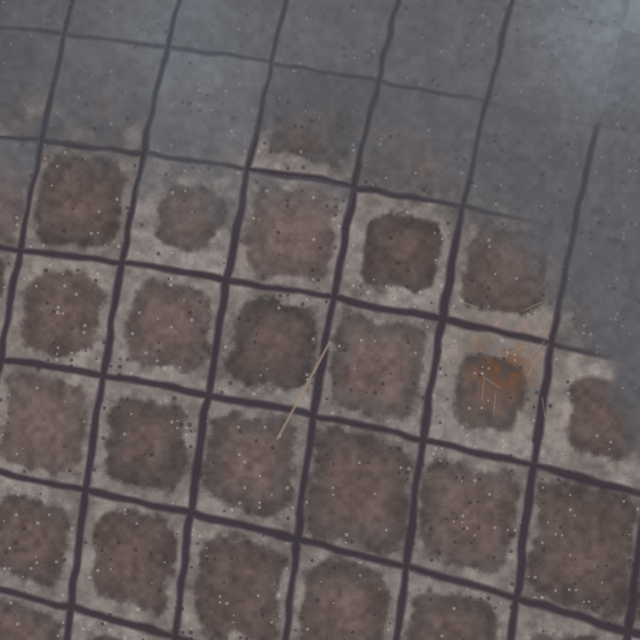
Reproduce this texture procedurally as a three.js fragment shader.

```glsl
// Worn square paving seen at a slant: a gently bent grid of brown tiles with
// dark joints and pale mineral rims, under a blue-grey film across the top.
// The grid is inverted by iteration; noise and hashes wear each tile apart.
varying vec2 vUv;

const vec2 GRID_ORIGIN = vec2(0.521, 0.466);  // a joint crossing, y down
const vec2 STEP_ACROSS = vec2(0.168, 0.0312);
const vec2 STEP_DOWN = vec2(-0.0316, 0.179);
const float JOINT_HALF = 0.0058;
const float JOINT_SOFT = 0.0035;
const float RIM_MIN = 0.025;                  // rim widths in tile units
const float RIM_RANGE = 0.16;
const vec3 CORE = vec3(0.405, 0.345, 0.33);
const vec3 CORE_EDGE = vec3(0.325, 0.30, 0.295);
const vec3 RIM = vec3(0.56, 0.53, 0.515);
const vec3 JOINT = vec3(0.235, 0.205, 0.235);
const vec3 FILM = vec3(0.375, 0.38, 0.40);
const vec3 FILM_GLOW = vec3(0.48, 0.51, 0.54);
const vec3 FILM_JOINT = vec3(0.25, 0.255, 0.285);
const vec3 SOIL = vec3(0.39, 0.27, 0.20);
const vec3 STRAW = vec3(0.60, 0.52, 0.45);
const vec3 CHIP = vec3(0.68, 0.67, 0.66);

float hash(vec2 p) {
  return fract(sin(dot(p, vec2(127.1, 311.7))) * 43758.5);
}

float noise(vec2 p) {
  vec2 c = floor(p), f = fract(p);
  f = f * f * (3.0 - 2.0 * f);
  return mix(mix(hash(c), hash(c + vec2(1.0, 0.0)), f.x),
             mix(hash(c + vec2(0.0, 1.0)), hash(c + 1.0), f.x), f.y);
}

float fbm(vec2 p) {
  float sum = 0.0, amp = 0.53;
  for (int i = 0; i < 4; i++) {
    sum += amp * noise(p);
    p = p * 2.07 + 13.7;
    amp *= 0.5;
  }
  return sum;
}

// Canvas position to tile coordinates, undoing perspective and lens bend.
vec2 tileCoords(vec2 p) {
  vec2 g = vec2(0.0);
  float det = STEP_ACROSS.x * STEP_DOWN.y - STEP_ACROSS.y * STEP_DOWN.x;
  for (int i = 0; i < 7; i++) {
    vec2 bend = vec2(0.0016 * dot(g, g),
      0.0029 * g.x * g.y + 0.0046 * g.y * g.y + 0.002 * g.x * g.x + 0.0013 * g.x * g.y * g.y);
    vec2 r = p - GRID_ORIGIN - bend;
    g = vec2(r.x * STEP_DOWN.y - r.y * STEP_DOWN.x,
             r.y * STEP_ACROSS.x - r.x * STEP_ACROSS.y) / det;
  }
  return g;
}

float segment(vec2 p, vec2 a, vec2 b) {
  vec2 d = b - a;
  return length(p - a - d * clamp(dot(p - a, d) / dot(d, d), 0.0, 1.0));
}

float line(float dist, float halfWidth, float soft) {
  return 1.0 - smoothstep(halfWidth - soft, halfWidth + soft, dist);
}

// Sparse round specks, one chance per grid cell.
float specks(vec2 p, float scale, float chance) {
  vec2 c = floor(p * scale);
  vec2 at = 0.3 + 0.4 * vec2(hash(c + 5.3), hash(c + 9.1));
  float size = 0.12 + 0.16 * hash(c + 2.7);
  return step(hash(c), chance) * line(length(fract(p * scale) - at), size, 0.12);
}

void main() {
  vec2 p = vec2(vUv.x, 1.0 - vUv.y);
  vec2 wobble = vec2(noise(p * 34.0), noise(p * 34.0 + 50.0)) - 0.5;
  vec2 g = tileCoords(p + 0.005 * wobble);
  vec2 id = floor(g), f = fract(g);
  float vary = hash(id + 3.1), blot = fbm(p * 24.0), grain = fbm(p * 85.0);

  // Film covering the top and the right side
  float reach = 0.24 + 0.5 * pow(p.x, 5.0) + 0.10 * (vary - 0.5);
  float film = 1.0 - smoothstep(-0.10, 0.10, p.y - reach + 0.14 * (blot - 0.5));

  // Tile core, darker towards its edge, inside an uneven pale rim
  float rimPick = hash(id + 17.4);
  vec2 shift = 0.09 * rimPick * (vec2(hash(id + 6.2), hash(id + 8.8)) - 0.5);
  float inner = 0.46 - RIM_MIN - RIM_RANGE * pow(rimPick, 1.4);
  vec2 q = abs(f - 0.5 + shift) - inner + 0.16;
  float edge = length(max(q, 0.0)) + min(max(q.x, q.y), 0.0) - 0.16;
  edge += 0.16 * (blot - 0.5) + 0.05 * (grain - 0.5);
  vec3 core = mix(CORE, CORE_EDGE, smoothstep(-0.24, -0.02, edge) * (0.35 + 0.65 * hash(id + 1.9)));
  core *= 0.93 + 0.14 * vary;
  float rim = smoothstep(-0.03, 0.045, edge) * (0.5 + 0.45 * rimPick) * (0.75 + 0.5 * (blot - 0.25));
  vec3 color = mix(core, RIM, clamp(rim, 0.0, 1.0) * (1.0 - 0.85 * film));

  // Film tint with brighter reflections
  float glow = smoothstep(0.76, 0.95, p.x) * (1.0 - smoothstep(0.02, 0.28, p.y))
             + 0.55 * exp(-dot(p - vec2(0.29, 0.03), p - vec2(0.29, 0.03)) * 55.0);
  vec3 filmColor = mix(FILM, FILM_GLOW, clamp(glow, 0.0, 1.0)) * (0.95 + 0.1 * vary);
  color = mix(color, filmColor, film * 0.9);

  // Soil patch, grain and specks
  vec2 s = p - vec2(0.785, 0.575);
  color = mix(color, SOIL, 0.75 * exp(-dot(s, s) * 260.0) * smoothstep(0.3, 0.65, grain));
  float rough = 1.0 - 0.55 * film;
  color *= 1.0 + rough * (0.42 * (grain - 0.5) + 0.22 * (blot - 0.5));
  color = mix(color, CHIP, 0.5 * rough * specks(p, 95.0, 0.05));
  color = mix(color, JOINT, 0.6 * rough * specks(p + 0.37, 80.0, 0.06));

  // Joints, fading under the film and lost in the upper right corner
  vec2 d = min(f, 1.0 - f) * vec2(STEP_ACROSS.x, STEP_DOWN.y);
  float width = JOINT_HALF * (1.0 - 0.3 * film) * (0.75 + 0.5 * noise(p * 18.0));
  float lost = smoothstep(0.84, 0.90, p.x) * (1.0 - smoothstep(0.17, 0.22, p.y));
  float upright = line(d.x, width, JOINT_SOFT) * (1.0 - 0.2 * film) * (1.0 - lost);
  float level = line(d.y, width * 0.9, JOINT_SOFT) * (1.0 - film * mix(0.4, 0.95, smoothstep(0.68, 0.84, p.x)));
  color = mix(color, mix(JOINT, FILM_JOINT, film), 0.93 * max(upright, level));

  // Straws: one long, the rest scattered over the soil
  float straw = 0.8 * line(segment(p, vec2(0.515, 0.535), vec2(0.434, 0.685)), 0.002, 0.002);
  for (int i = 0; i < 12; i++) {
    vec2 k = vec2(float(i), 4.7);
    vec2 a = vec2(0.785, 0.565) + 0.17 * (vec2(hash(k), hash(k + 2.3)) - 0.5);
    float turn = 6.283 * hash(k + 7.9);
    straw = max(straw, 0.5 * line(segment(p, a, a + 0.03 * vec2(cos(turn), sin(turn))), 0.001, 0.0016));
  }
  color = mix(color, STRAW, straw);
  gl_FragColor = vec4(color, 1.0);
}
```
